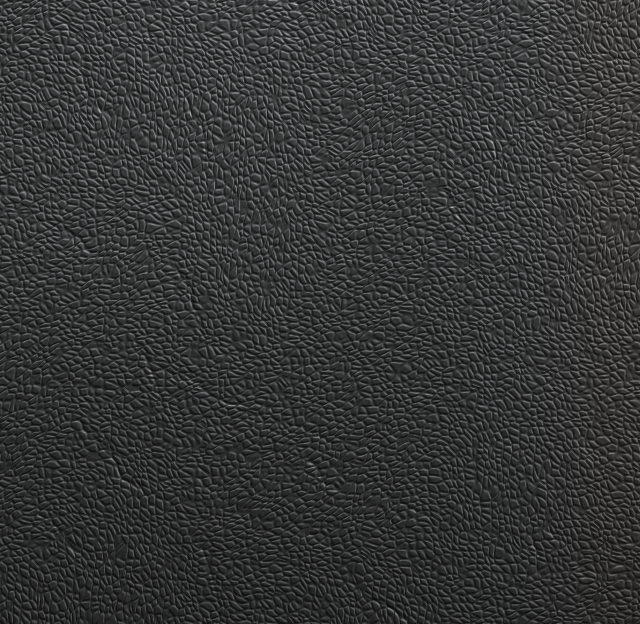
A Shadertoy shader for this texture:

```glsl
// Dark embossed leather: stretched pebble grain with long creases under soft raking light.

const float GRAINS = 84.0;         // pebbles per canvas height
const float STRETCH = 1.3;         // pebble elongation
const float GRAIN_ANGLE = -0.6;    // main direction of the pebbles
const float GRAIN_SWIRL = 3.0;     // how far that direction wanders
const float GROOVE = 0.45;         // width of the grooves, in pebbles
const float WRINKLES = 7.0;        // crease cells per canvas height
const float WRINKLE_ANGLE = -0.9;
const float WRINKLE_WIDTH = 0.03;
const float WRINKLE_DEPTH = 0.75;
const float SAMPLE_STEP = 0.0018;  // half the span of the slope sample
const float RELIEF = 0.77;         // contrast of the lighting
const float BASE_TONE = 0.195;
const vec2 LIGHT_DIR = vec2(0.5, 0.866);
const vec3 COOL_TINT = vec3(0.99, 1.0, 1.012);
const vec3 WARM_TINT = vec3(1.025, 1.0, 0.95);

vec2 hash2(vec2 p) {
    vec3 q = fract(p.xyx * vec3(0.1031, 0.1030, 0.0973));
    q += dot(q, q.yzx + 33.33);
    return fract((q.xx + q.yz) * q.zy);
}

float noise(vec2 p) {
    vec2 i = floor(p), f = fract(p);
    vec2 u = f * f * (3.0 - 2.0 * f);
    return mix(mix(hash2(i).x, hash2(i + vec2(1, 0)).x, u.x),
               mix(hash2(i + vec2(0, 1)).x, hash2(i + vec2(1, 1)).x, u.x), u.y);
}

vec2 warp(vec2 p) {
    return vec2(noise(p), noise(p + 37.2)) - 0.5;
}

// Rounded pebbles: cellular pattern with a local, direction-dependent metric
float pebbles(vec2 p) {
    float angle = GRAIN_ANGLE + GRAIN_SWIRL * (noise(p * 5.0 + 11.0) - 0.5);
    vec2 along = vec2(cos(angle), sin(angle));
    vec2 across = vec2(-along.y, along.x);
    vec2 q = p * GRAINS + 0.9 * warp(p * GRAINS * 0.45);
    vec2 cell = floor(q);
    float nearest = 9.0, second = 9.0;
    for (int y = -2; y <= 2; y++)
    for (int x = -2; x <= 2; x++) {
        vec2 id = cell + vec2(x, y);
        vec2 d = id + 0.05 + 0.9 * hash2(id) - q;
        float dist = length(vec2(dot(d, along) / STRETCH, dot(d, across) * STRETCH));
        second = min(second, max(nearest, dist));
        nearest = min(nearest, dist);
    }
    return smoothstep(0.0, GROOVE, second - nearest);
}

// Scattered, gently bent creases of random length and depth
float wrinkles(vec2 p) {
    vec2 q = p * WRINKLES + 0.5 * warp(p * 13.0) + 0.08 * warp(p * 45.0);
    vec2 cell = floor(q);
    float depth = 0.0;
    for (int y = -1; y <= 1; y++)
    for (int x = -1; x <= 1; x++) {
        vec2 id = cell + vec2(x, y);
        vec2 shape = hash2(id + 91.0);
        float angle = WRINKLE_ANGLE + 1.8 * (shape.x - 0.5);
        vec2 along = vec2(cos(angle), sin(angle));
        vec2 d = q - id - hash2(id + 17.0);
        float side = dot(d, vec2(-along.y, along.x)) / WRINKLE_WIDTH;
        float reach = mix(0.35, 0.9, shape.y);
        float fade = 1.0 - smoothstep(0.3 * reach, reach, abs(dot(d, along)));
        depth += exp(-side * side) * fade * fract(shape.x * 7.0 + shape.y);
    }
    return depth;
}

float surfaceHeight(vec2 p) {
    return pebbles(p)
         + 0.35 * noise(p * GRAINS * 2.2)
         + 0.5 * noise(p * GRAINS * 0.4)
         - WRINKLE_DEPTH * wrinkles(p);
}

void mainImage(out vec4 fragColor, in vec2 fragCoord) {
    vec2 p = fragCoord / iResolution.y;
    vec2 uv = fragCoord / iResolution.xy;

    // Slope towards the light
    vec2 offset = LIGHT_DIR * SAMPLE_STEP;
    float slope = surfaceHeight(p - offset) - surfaceHeight(p + offset);

    // Broad falloff: brighter at the top right, darker along the bottom
    float falloff = 0.42 * (uv.y - 0.5) + 0.12 * (uv.x - 0.5)
                  + 0.12 * (noise(p * 3.0 + 5.0) - 0.5);
    float tone = BASE_TONE * exp(falloff + RELIEF * slope);

    vec3 tint = mix(COOL_TINT, WARM_TINT, smoothstep(0.8, 1.05, uv.x));
    fragColor = vec4(clamp(tone * tint, 0.0, 1.0), 1.0);
}
```
